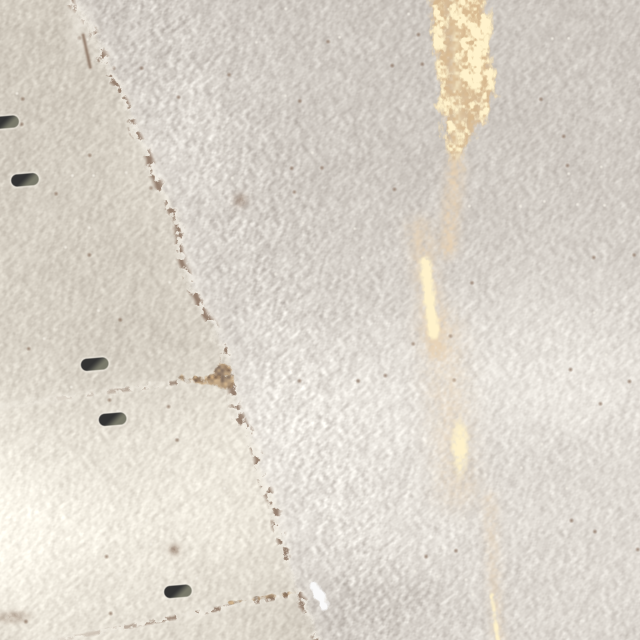
Give the GLSL for this texture, as a Shadertoy shader.

```glsl
// Weathered concrete slabs with a ragged crack, drain slots and a worn yellow paint line.

const vec3 DARK_GREY = vec3(.74, .71, .672);
const vec3 PALE_GREY = vec3(.96, .942, .905);
const vec3 PAINT = vec3(1., .95, .80);
const vec3 OCHRE = vec3(.86, .72, .53);
const vec3 SOIL = vec3(.50, .40, .33);

float hash(vec2 p) {
  vec3 q = fract(p.xyx * .1031);
  q += dot(q, q.yzx + 33.33);
  return fract((q.x + q.y) * q.z);
}

float noise(vec2 p) {
  vec2 i = floor(p), f = fract(p);
  f = f * f * (3. - 2. * f);
  return mix(mix(hash(i), hash(i + vec2(1, 0)), f.x),
             mix(hash(i + vec2(0, 1)), hash(i + 1.), f.x), f.y);
}

float fbm(vec2 p) {
  float sum = 0., gain = .53;
  for (int i = 0; i < 4; i++) {
    sum += gain * noise(p);
    p = mat2(1.6, 1.2, -1.2, 1.6) * p + 7.3;
    gain *= .5;
  }
  return sum;
}

float glow(vec2 p, vec2 centre, vec2 radius) {
  vec2 q = (p - centre) / radius;
  return exp(-dot(q, q));
}

float segment(vec2 p, vec2 a, vec2 b) {
  vec2 d = b - a;
  return length(p - a - d * clamp(dot(p - a, d) / dot(d, d), 0., 1.));
}

float streak(vec2 p, vec2 a, vec2 b, float width) {
  float d = segment(p, a, b) / width;
  return exp(-d * d);
}

// Signed horizontal offset from the crack, positive on its right
float crackOffset(vec2 p) {
  vec2 path[10] = vec2[](vec2(.115, 1), vec2(.163, .915), vec2(.215, .798),
    vec2(.265, .688), vec2(.302, .551), vec2(.352, .453), vec2(.368, .375),
    vec2(.423, .232), vec2(.456, .115), vec2(.497, 0));
  float x = path[0].x;
  for (int i = 0; i < 9; i++) {
    vec2 d = path[i + 1] - path[i];
    x += d.x * clamp((p.y - path[i].y) / d.y, 0., 1.);
  }
  return p.x - x + .02 * (fbm(p * 34.) - .5);
}

// Broad light and shade; the slab mask is 1 left of the crack
float surfaceTone(vec2 p, float slab) {
  float tone = .35 + .24 * smoothstep(.8, .3, p.y) + .03 * slab;
  tone += .5 * glow(p, vec2(0, .17), vec2(.19, .15));
  tone += .2 * glow(p, vec2(.30, .22), vec2(.14, .12));
  tone += .24 * glow(p, vec2(.52, .36), vec2(.17, .13));
  tone += .26 * glow(p, vec2(.90, .42), vec2(.23, .12));
  tone += .22 * glow(p, vec2(.30, .78), vec2(.11, .16));
  tone += .18 * glow(p, vec2(.60, .17), vec2(.14, .07));
  tone -= .26 * glow(p, vec2(.55, .04), vec2(.14, .08));
  tone -= .16 * slab * glow(p, vec2(.20, .50), vec2(.20, .14));
  return tone + .16 * (fbm(p * 11.) - .5);
}

// Relief lit from one side, stretched along a diagonal
float grain(vec2 p) {
  vec2 q = mat2(.8, -.6, .6, .8) * p * vec2(145, 190);
  float relief = noise(q) - noise(q + vec2(.7, -.6));
  return relief + .6 * (noise(q * 1.9 + 11.) + noise(q * .5) - 1.);
}

// Soft dots in a random share of the cells
float specks(vec2 p, float cells, float share, float radius) {
  vec2 id = floor(p * cells);
  vec2 spot = .25 + .5 * vec2(hash(id + 3.), hash(id + 19.));
  float d = length(fract(p * cells) - spot) / cells;
  return step(hash(id + 41.), share) * smoothstep(radius, 0., d);
}

vec3 addPaint(vec3 col, vec2 p) {
  float t = 1. - p.y, wear = fbm(p * vec2(95, 60)), fine = noise(p * 210.);
  float right = .761 + .09 * t - .065 * smoothstep(.14, .27, t);
  float inside = min(p.x - .667 - .13 * t, right - p.x) + .03 * (wear - .5);
  float band = smoothstep(-.004, .008, inside) * smoothstep(.29, .23, t);
  float worn = glow(p, vec2(.70 + .06 * t, p.y), vec2(.013, 1))
    + .8 * smoothstep(.10, .20, t) * smoothstep(.715, .735, p.x);
  float cover = smoothstep(.28, .68, wear + .4 * (fine - .35) - .22 * worn);
  cover = max(cover, .8 * fine * streak(p, vec2(.712, 1), vec2(.715, .75), .006));
  col = mix(col, OCHRE, band * (.8 - .35 * worn * fine));
  col = mix(col, PAINT, band * cover);
  // Faded remnants trailing downwards
  float stain = .6 * streak(p, vec2(.712, .74), vec2(.70, .61), .014)
    + .5 * streak(p, vec2(.655, .64), vec2(.683, .46), .019)
    + .3 * streak(p, vec2(.69, .48), vec2(.715, .24), .034)
    + .3 * streak(p, vec2(.765, .22), vec2(.778, 0), .012);
  col = mix(col, vec3(.91, .82, .70), min(stain * (wear + fine), .85));
  float bright = streak(p, vec2(.664, .59), vec2(.678, .48), .011)
    + glow(p, vec2(.719, .30), vec2(.015, .045))
    + .7 * streak(p, vec2(.768, .07), vec2(.778, 0), .005);
  return mix(col, PAINT, smoothstep(.2, .9, bright * (.3 + wear + .4 * fine)));
}

void mainImage(out vec4 fragColor, in vec2 fragCoord) {
  vec2 p = fragCoord / iResolution.xy;
  float aa = 1. / iResolution.y, side = crackOffset(p), wear = fbm(p * 85.);
  float slab = smoothstep(.006, -.006, side);
  // Concrete, coarser beside the crack
  float rough = .31 + .24 * exp(-abs(side - .10) * 8.) * (1. - slab);
  vec3 col = mix(DARK_GREY, PALE_GREY, surfaceTone(p, slab) + rough * grain(p));
  col += vec3(.003, .001, -.008) * (2. * slab - 1.);
  col = mix(col, PALE_GREY, .8 * specks(p, 24., .14, .004));
  col = mix(col, SOIL, .6 * specks(p + .37, 21., .12, .005));
  col = addPaint(col, p);
  // Chalky lips and soil in the joints and crack
  float joint = min(abs(p.y - .365 - .135 * p.x), abs(p.y + .018 - .195 * p.x));
  joint += .007 * (wear - .5);
  float lip = max(.8 * exp(-pow(abs(side) / .01, 2.)), .6 * slab * exp(-pow(abs(joint) / .006, 2.)));
  col = mix(col, PALE_GREY, lip * smoothstep(.2, .6, wear));
  float gap = smoothstep(.012, .001, abs(side + .003));
  gap = max(gap, slab * smoothstep(.005, 0., abs(joint - .002)) * smoothstep(.0, .36, p.x));
  col = mix(col, SOIL, .8 * gap * smoothstep(.51, .67, wear));
  float clump = .8 * streak(p, vec2(.285, .408), vec2(.355, .405), .011)
    + glow(p, vec2(.352, .418), vec2(.016, .024))
    + .7 * streak(p, vec2(.36, .058), vec2(.46, .074), .006);
  vec3 debris = mix(SOIL * .85, OCHRE, noise(p * 190.));
  col = mix(col, debris, .8 * smoothstep(.4, .75, clump * (.1 + 1.5 * wear)));
  // Chipped patch, splinter, loose chip and stains
  col = mix(col, PALE_GREY, wear * glow(p, vec2(.125, .955), vec2(.018, .04)));
  col = mix(col, SOIL, .7 * streak(p, vec2(.13, .945), vec2(.141, .895), .003));
  float chip = segment(p, vec2(.491, .085), vec2(.505, .055));
  col = mix(col, vec3(.98), smoothstep(.01, .005, chip + .012 * (wear - .5)));
  float stains = glow(p, vec2(.375, .687), vec2(.01)) + glow(p, vec2(.273, .141), vec2(.008))
    + glow(p, vec2(.02, .036), vec2(.021, .008));
  col = mix(col, SOIL, wear * stains);
  // Drain slots with a pale rim and a lit inner wall
  vec2 slots[5] = vec2[](vec2(.008, .809), vec2(.039, .719), vec2(.148, .431),
    vec2(.176, .345), vec2(.278, .076));
  for (int i = 0; i < 5; i++) {
    vec2 q = p - slots[i];
    float d = segment(q, vec2(-.012, -.001), vec2(.012, .001)) - .0095;
    col = mix(col, PALE_GREY, .6 * smoothstep(.005, 0., d));
    vec3 wall = mix(vec3(.2), vec3(.48, .48, .42), smoothstep(-.006, .014, q.x - q.y));
    col = mix(col, wall, smoothstep(aa, -aa, d));
  }
  fragColor = vec4(clamp(col, 0., 1.), 1);
}
```
